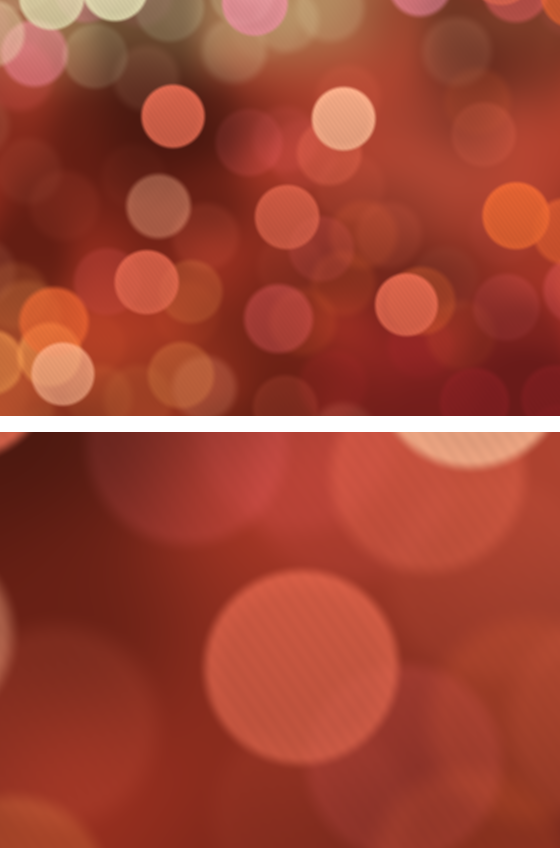
Top: the whole. Bottom: its middle third, enlarged.
A WebGL 2 fragment shader for this background:

```glsl
#version 300 es
precision highp float;
// Warm bokeh: equal-sized translucent light discs over a blurred dark red ground.
// Three jittered-grid layers run from faint and soft to bright and crisp;
// tint depends on place: cream top left, amber bottom left, crimson bottom right.
uniform vec2 u_resolution;
out vec4 fragColor;

const float DISC_RADIUS = 0.079;   // in canvas heights

const vec3 DARK    = vec3(0.37, 0.11, 0.07);
const vec3 RED     = vec3(0.59, 0.18, 0.12);
const vec3 OLIVE   = vec3(0.62, 0.48, 0.31);
const vec3 ORANGE  = vec3(0.89, 0.39, 0.19);
const vec3 CORAL   = vec3(0.88, 0.41, 0.31);
const vec3 ROSE    = vec3(0.93, 0.39, 0.42);
const vec3 PEACH   = vec3(0.94, 0.67, 0.53);
const vec3 CREAM   = vec3(0.89, 0.87, 0.70);
const vec3 PINK    = vec3(0.94, 0.55, 0.65);
const vec3 AMBER   = vec3(0.90, 0.58, 0.30);
const vec3 CRIMSON = vec3(0.76, 0.17, 0.20);

vec3 hash3(vec2 p) {
    vec3 q = fract(p.xyx * vec3(0.1031, 0.1030, 0.0973));
    q += dot(q, q.yxz + 33.33);
    return fract((q.xxy + q.yzz) * q.zyx);
}

float noise(vec2 p) {
    vec2 i = floor(p), f = fract(p);
    f = f * f * (3.0 - 2.0 * f);
    float low  = mix(hash3(i).x, hash3(i + vec2(1, 0)).x, f.x);
    float high = mix(hash3(i + vec2(0, 1)).x, hash3(i + vec2(1, 1)).x, f.x);
    return mix(low, high, f.y);
}

float clouds(vec2 p) {
    return 0.65 * noise(p) + 0.35 * noise(p * 2.1 + 17.0);
}

float glow(vec2 uv, vec2 centre, float falloff) {
    vec2 d = uv - centre;
    return exp(-falloff * dot(d, d));
}

// Regional weights: x = cream corner, y = amber corner, z = crimson corner
vec3 regions(vec2 uv) {
    float left = 1.0 - smoothstep(0.2, 0.55, uv.x);
    float bottom = 1.0 - smoothstep(0.12, 0.42, uv.y);
    float cream = smoothstep(0.74, 0.95, uv.y) * (1.0 - smoothstep(0.45, 0.85, uv.x));
    return vec3(cream, bottom * left, bottom * smoothstep(0.5, 0.75, uv.x));
}

vec3 ground(vec2 p, vec2 uv) {
    vec3 zone = regions(uv);
    vec3 col = mix(DARK, RED, smoothstep(0.3, 0.75, clouds(p * 3.2 + 5.0)));
    float olive = 0.6 * smoothstep(0.6, 1.0, uv.y) * clouds(p * 4.0 + 31.0);
    col = mix(col, OLIVE, olive + 0.45 * zone.x);
    col = mix(col, ORANGE, 0.25 * zone.y);
    col = mix(col, CRIMSON, 0.45 * zone.z);
    return mix(col, CORAL, 0.45 * glow(uv, vec2(0.8, 0.62), 14.0));
}

vec3 discTint(float pick, float chance, vec2 uv) {
    vec3 tint = pick < 0.28 ? ORANGE : pick < 0.64 ? CORAL : pick < 0.8 ? ROSE : PEACH;
    vec3 zone = regions(uv);
    if (chance < zone.x) tint = pick < 0.7 ? CREAM : PINK;
    if (chance < 0.7 * zone.y) tint = AMBER;
    if (chance < 0.7 * zone.z) tint = CRIMSON;
    return tint;
}

// One scattered layer; opacity gives the lowest and highest strength
vec3 addDiscs(vec3 col, vec2 p, float aspect, float cellSize, float density,
              vec2 opacity, float blur, float seed) {
    vec2 home = floor(p / cellSize);
    float edge = max(blur, 1.0 / u_resolution.y);
    for (int y = -1; y <= 1; y++)
    for (int x = -1; x <= 1; x++) {
        vec2 cell = home + vec2(x, y);
        vec3 place = hash3(cell + seed);
        vec3 look = hash3(cell + seed + 57.0);
        vec2 centre = (cell + 0.1 + 0.8 * place.xy) * cellSize;
        vec2 uv = centre / vec2(aspect, 1.0);
        float present = step(place.z, density + 0.45 * regions(uv).x);
        vec2 d = p - centre;
        float radius = DISC_RADIUS * mix(0.95, 1.05, look.z);
        float dist = length(d);
        float mask = 1.0 - smoothstep(radius - edge, radius + edge, dist);
        float rim = smoothstep(0.7, 0.97, dist / radius);
        float weave = sin(560.0 * (p.x + 0.7 * p.y));
        vec3 tint = discTint(look.x, look.y, uv);
        tint *= 0.98 + 0.05 * rim + 0.012 * weave + 0.05 * d.y / radius;
        float strength = mix(opacity.x, opacity.y, fract(look.z * 7.3 + place.x));
        col = mix(col, tint, present * mask * strength);
    }
    return col;
}

void main() {
    vec2 p = gl_FragCoord.xy / u_resolution.y;
    float aspect = u_resolution.x / u_resolution.y;
    vec2 uv = vec2(p.x / aspect, p.y);

    vec3 col = ground(p, uv);
    col = addDiscs(col, p, aspect, 0.13, 0.45, vec2(0.04, 0.20), 0.015, 11.0);
    col = addDiscs(col, p, aspect, 0.18, 0.46, vec2(0.12, 0.68), 0.009, 83.0);
    // Broad shade keeps some areas deep between the lights
    col *= mix(0.76, 1.06, smoothstep(0.3, 0.6, clouds(p * 2.6 + 71.0)));
    col = addDiscs(col, p, aspect, 0.22, 0.38, vec2(0.62, 0.96), 0.006, 139.0);

    fragColor = vec4(clamp(col, 0.0, 1.0), 1.0);
}
```
